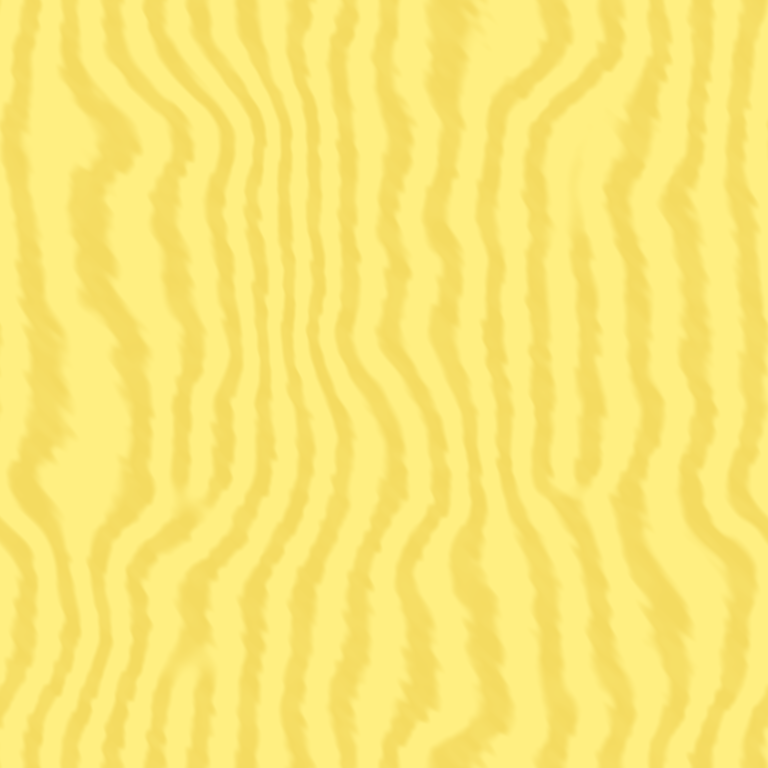
This texture is drawn by a three.js fragment shader. Its source:

```glsl
// Pale yellow wood-like grain: soft vertical bands that wander, merge and fork.
// Two warped wave trains are blended by noise, so bands split where they cancel;
// slanted fine noise frays the edges. All noise wraps, so the square tiles.

varying vec2 vUv;

const float TAU = 6.2831853;

const vec3 LIGHT_COLOR = vec3(1.0, 0.937, 0.505);
const vec3 DARK_COLOR = vec3(0.957, 0.857, 0.375);

const float SPARSE_BANDS = 14.0;             // whole bands across the tile
const float DENSE_BANDS = 16.0;
const vec2 BLEND_CELLS = vec2(3.0, 4.0);     // where each wave train dominates
const vec2 SWAY_CELLS = vec2(4.0, 5.0);      // broad wandering of the bands
const vec2 WOBBLE_CELLS = vec2(7.0, 11.0);   // smaller bends
const vec2 FRAY_CELLS = vec2(68.0, 24.0);    // slanted strokes on the edges
const float SWAY = 2.3;                      // displacements, in band widths
const float WOBBLE = 0.6;
const float FRAY = 0.14;
const float FORK_FADE = 0.35;                // fading of bands around forks
const float EDGE_LOW = -0.35;                // soft edge of the dark bands
const float EDGE_HIGH = 0.8;
const float MOTTLE = 0.2;                    // tone variation inside the bands

float hash(vec2 cell, float seed) {
  return fract(sin(dot(cell, vec2(127.1, 311.7)) + seed * 74.7) * 43758.5453);
}

// Value noise from 0 to 1 that repeats after the given number of cells.
float wrapNoise(vec2 p, vec2 cells, float seed) {
  vec2 base = floor(p);
  vec2 f = p - base;
  vec2 s = f * f * f * (f * (f * 6.0 - 15.0) + 10.0);
  vec2 lo = mod(base, cells);
  vec2 hi = mod(base + 1.0, cells);
  float bottom = mix(hash(lo, seed), hash(vec2(hi.x, lo.y), seed), s.x);
  float top = mix(hash(vec2(lo.x, hi.y), seed), hash(hi, seed), s.x);
  return mix(bottom, top, s.y);
}

float tileNoise(vec2 uv, vec2 cells, float seed) {
  return wrapNoise(uv * cells, cells, seed);
}

// Unit vector for a phase counted in turns.
vec2 phasor(float turns) {
  return vec2(cos(TAU * turns), sin(TAU * turns));
}

void main() {
  vec2 uv = vUv;

  // Diagonal axes: strokes run from upper left to lower right.
  vec2 slanted = vec2(uv.x + uv.y, uv.y - uv.x);
  float fray = tileNoise(slanted, FRAY_CELLS, 4.0) - 0.5;

  // Sideways displacement of the bands.
  float warp = SWAY * (tileNoise(uv, SWAY_CELLS, 1.0) - 0.5)
             + WOBBLE * (tileNoise(uv, WOBBLE_CELLS, 2.0) - 0.5)
             + FRAY * fray;

  // Blend two wave trains; their phases slip at the forks.
  float blend = smoothstep(0.25, 0.75, tileNoise(uv, BLEND_CELLS, 3.0));
  vec2 wave = mix(phasor(SPARSE_BANDS * uv.x + warp),
                  phasor(DENSE_BANDS * uv.x + warp), blend);
  float band = wave.x / max(length(wave), FORK_FADE);

  // Soft dark bands with a faint mottled tone.
  float dark = smoothstep(EDGE_LOW, EDGE_HIGH, band);
  float mottle = tileNoise(slanted, FRAY_CELLS * 0.5, 5.0) + fray;
  dark *= 1.0 - MOTTLE * clamp(mottle, 0.0, 1.0);

  gl_FragColor = vec4(mix(LIGHT_COLOR, DARK_COLOR, dark), 1.0);
}
```
